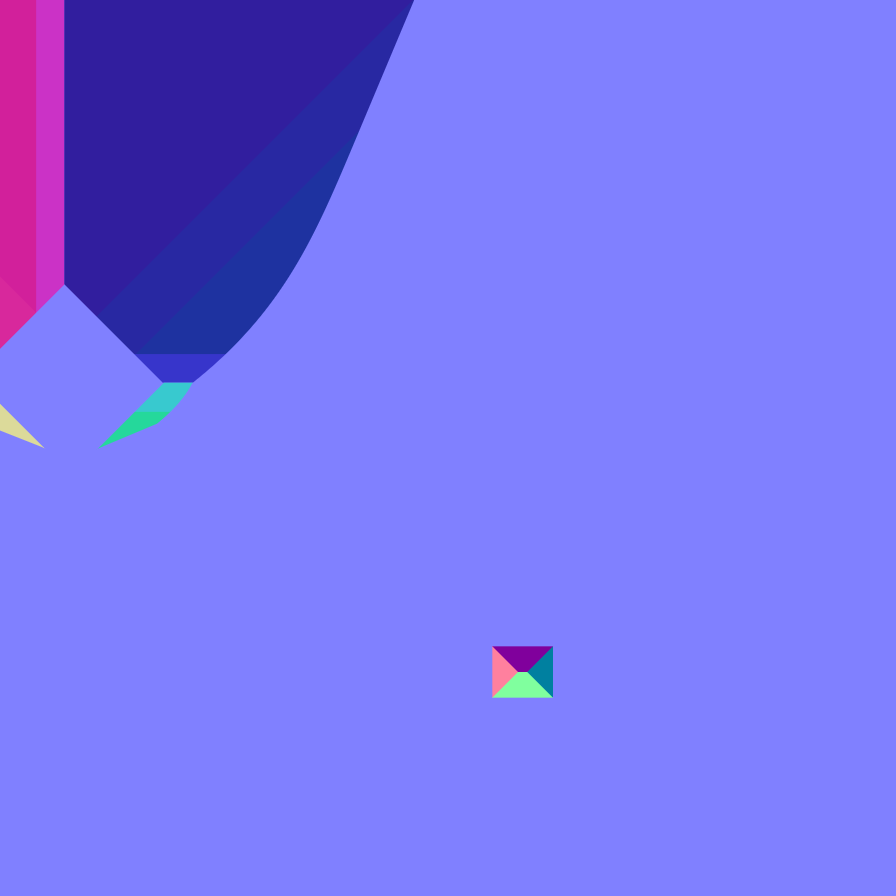
Give the GLSL for this texture map, as a Shadertoy shader.

```glsl
// Flat-shaded normal map: a bevelled, curved hull in the upper left corner
// and a small four-sided pyramid, on a neutral base. Facets are intersections
// of half-planes and curves, on a 768-unit grid with y measured downwards.

const float GRID = 768.0;
const vec3 NEUTRAL = vec3(0.502, 0.502, 1.0);
const vec3 HULL_DARK = vec3(0.192, 0.118, 0.620);
const vec3 HULL_MID = vec3(0.157, 0.157, 0.635);
const vec3 HULL_BLUE = vec3(0.118, 0.196, 0.627);
const vec3 HULL_RIM = vec3(0.216, 0.208, 0.796);
const vec3 TIP_TEAL = vec3(0.220, 0.790, 0.812);
const vec3 TIP_GREEN = vec3(0.145, 0.847, 0.608);
const vec3 WALL_PINK = vec3(0.824, 0.125, 0.608);
const vec3 WALL_CORNER = vec3(0.847, 0.157, 0.612);
const vec3 WALL_MAGENTA = vec3(0.796, 0.196, 0.776);
const vec3 SLIVER_SAND = vec3(0.863, 0.855, 0.604);
const vec3 SLOPE_UP = vec3(0.502, 0.0, 0.612);
const vec3 SLOPE_DOWN = vec3(0.502, 1.0, 0.620);
const vec3 SLOPE_LEFT = vec3(1.0, 0.502, 0.620);
const vec3 SLOPE_RIGHT = vec3(0.0, 0.502, 0.627);

// Signed distance to the line a*x + b*y = c, negative where the sum is smaller.
float halfPlane(vec2 p, float a, float b, float c) {
    return (a * p.x + b * p.y - c) / length(vec2(a, b));
}

// Signed distance to a box, negative inside.
float box(vec2 p, vec2 halfSize) {
    vec2 q = abs(p) - halfSize;
    return max(q.x, q.y);
}

float cover(float d, float pixel) {
    return clamp(0.5 - d / pixel, 0.0, 1.0);
}

vec3 paint(vec3 base, vec3 color, float d, float pixel) {
    return mix(base, color, cover(d, pixel));
}

// Right flank: straight at the top, then bending inwards.
float flank(vec2 p) {
    float t = max(p.y - 112.0, 0.0) / 216.0;
    float edge = 355.0 - 0.42 * p.y - 52.0 * pow(t, 3.5);
    float slope = 0.42 + 0.843 * pow(t, 2.5);
    return (p.x - edge) / length(vec2(1.0, slope));
}

// Broad hull with three diagonal bands and a rim along its base.
vec3 paintHull(vec3 col, vec2 p, float px) {
    float hull = max(flank(p), halfPlane(p, -1.0, 1.0, 188.5));
    hull = max(hull, max(55.0 - p.x, p.y - 328.0));
    vec3 skin = paint(HULL_MID, HULL_DARK, halfPlane(p, 1.0, 1.0, 354.0), px);
    skin = paint(skin, HULL_BLUE, -halfPlane(p, 1.0, 1.0, 420.0), px);
    skin = paint(skin, HULL_RIM, 303.5 - p.y, px);
    return paint(col, skin, hull, px);
}

// Pointed tip folding back under the hull.
vec3 paintTip(vec3 col, vec2 p, float px) {
    float t = p.y - 328.0;
    float curve = (p.x - 165.0 + 0.5 * t + 0.0104 * t * t) / 1.25;
    float tip = max(curve, -halfPlane(p, 1.0, 1.0, 468.5));
    tip = max(tip, halfPlane(p, 0.42, 1.0, 419.7));
    tip = max(tip, 328.0 - p.y);
    vec3 skin = paint(TIP_TEAL, TIP_GREEN, 353.0 - p.y, px);
    return paint(col, skin, tip, px);
}

// Upright wall with a bevel strip, and the sliver below it.
vec3 paintWall(vec3 col, vec2 p, float px) {
    float wall = max(p.x - 55.0, halfPlane(p, 1.0, 1.0, 299.0));
    vec3 skin = paint(WALL_PINK, WALL_CORNER, halfPlane(p, 1.0, -1.0, -237.0), px);
    skin = paint(skin, WALL_MAGENTA, 31.0 - p.x, px);
    col = paint(col, skin, wall, px);
    float sliver = max(halfPlane(p, 1.0, -1.0, -346.0),
                       halfPlane(p, -0.395, 1.0, 369.0));
    return paint(col, SLIVER_SAND, sliver, px);
}

// Pyramid with a short horizontal ridge.
vec3 paintPyramid(vec3 col, vec2 p, vec2 halfSize, float px) {
    float ridge = halfSize.x - halfSize.y;
    vec3 ends = paint(SLOPE_RIGHT, SLOPE_LEFT, p.x, px);
    vec3 skin = paint(SLOPE_DOWN, SLOPE_UP, p.y, px);
    skin = paint(skin, ends, halfPlane(abs(p), -1.0, 1.0, -ridge), px);
    return paint(col, skin, box(p, halfSize), px);
}

void mainImage(out vec4 fragColor, in vec2 fragCoord) {
    vec2 uv = fragCoord / iResolution.xy;
    vec2 p = GRID * vec2(uv.x, 1.0 - uv.y);
    float px = GRID / iResolution.y;

    vec3 col = NEUTRAL;
    col = paintHull(col, p, px);
    col = paintTip(col, p, px);
    col = paintWall(col, p, px);
    col = paintPyramid(col, p - vec2(448.0, 576.0), vec2(26.0, 22.0), px);
    fragColor = vec4(col, 1.0);
}
```
